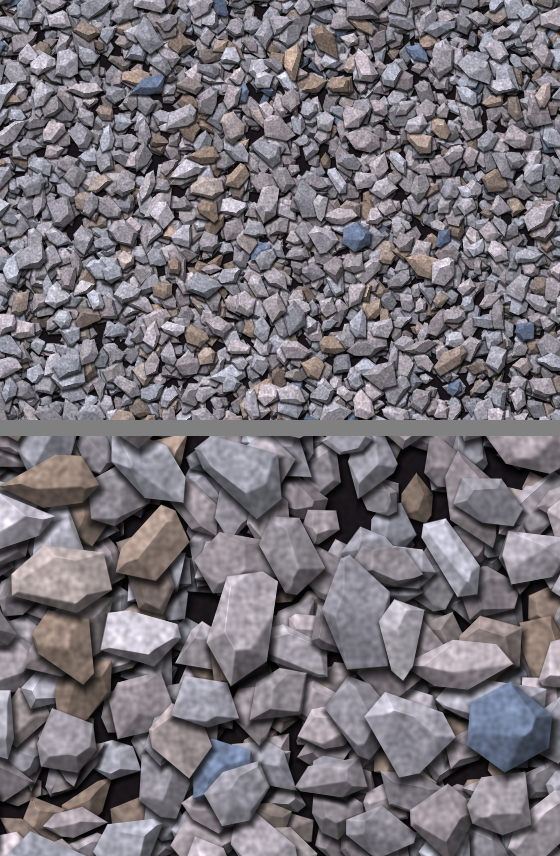
Top: the whole. Bottom: its middle third, enlarged.
A Shadertoy shader for this texture:

```glsl
const float TAU = 6.2831853;
const int LAYERS = 7;
const int SIDES = 6;
const vec3 LIGHT = vec3(-0.28, 0.57, 0.77);
const vec3 GAP = vec3(0.10, 0.085, 0.10);
const vec3 LILAC_GREY = vec3(0.645, 0.605, 0.635);
const vec3 COOL_GREY = vec3(0.61, 0.62, 0.675);
const vec3 BROWN = vec3(0.59, 0.51, 0.46);
const vec3 SLATE_BLUE = vec3(0.40, 0.45, 0.55);

vec4 hash4(vec2 p) {
    vec4 q = fract(p.xyxy * vec4(0.1031, 0.1030, 0.0973, 0.1099));
    q += dot(q, q.wzxy + 33.33);
    return fract((q.xxyz + q.yzzw) * q.zywx);
}

mat2 rotation(float angle) {
    float c = cos(angle), s = sin(angle);
    return mat2(c, -s, s, c);
}

float cornerSlope(vec2 corner, vec2 offset) {
    return dot(hash4(corner).xy * 2.0 - 1.0, offset);
}

float gradientNoise(vec2 p) {
    vec2 i = floor(p), f = fract(p);
    vec2 u = f * f * f * (f * (f * 6.0 - 15.0) + 10.0);
    vec2 e = vec2(1.0, 0.0);
    float low = mix(cornerSlope(i, f), cornerSlope(i + e, f - e), u.x);
    float high = mix(cornerSlope(i + e.yx, f - e.yx), cornerSlope(i + 1.0, f - 1.0), u.x);
    return mix(low, high, u.y);
}

// Rock colour; brown gathers toward the middle, cool grey at the rim
vec3 rockColour(vec2 centre, vec2 middle, vec4 look) {
    float warmth = 0.12 * exp(-5.0 * dot(centre - middle, centre - middle));
    float pick = look.x + warmth;
    vec3 colour = mix(LILAC_GREY, COOL_GREY, clamp(look.y * 1.2 - warmth * 3.0, 0.0, 1.0));
    colour = mix(colour, BROWN, 0.9 * smoothstep(0.80, 1.04, pick));
    colour = mix(colour, SLATE_BLUE, step(look.x, 0.018));
    return colour * mix(0.84, 1.16, look.z);
}

// Chipped polygon: x = outline distance, y = shadow distance, zw = surface slope
vec4 chippedStone(vec2 q, vec2 shadowShift, vec2 seed, vec2 tilt) {
    float outline = -1.0, shadow = -1.0;
    float height = 0.30 + dot(q, tilt);
    vec2 slope = tilt;
    for (int i = 0; i < SIDES; i++) {
        vec4 h = hash4(seed + float(i) * vec2(7.31, 3.17) + 51.7);
        float angle = (float(i) + 0.8 * h.x) * TAU / float(SIDES);
        vec2 dir = vec2(cos(angle), sin(angle));
        float side = dot(q, dir) - mix(0.60, 1.0, h.y);
        outline = max(outline, side);
        shadow = max(shadow, side - dot(shadowShift, dir));

        // Each side rises to its own facet; the lowest plane is visible
        float steep = mix(0.40, 1.9, h.z);
        float facet = -side * steep;
        slope = mix(slope, -dir * steep, smoothstep(0.06, -0.06, facet - height));
        height = min(height, facet);
    }
    return vec4(outline, shadow, slope);
}

// Paints one layer of scattered stones, with their shadows, over the ground
vec3 stoneLayer(vec3 ground, vec2 p, vec2 middle, float cell, float share, float level, float soft) {
    vec2 grid = p / cell + level * 17.3;
    vec2 home = floor(grid);
    for (int y = -1; y <= 1; y++)
    for (int x = -1; x <= 1; x++) {
        vec2 id = home + vec2(x, y);
        vec2 seed = id + level * 137.0 + 211.0;
        vec4 place = hash4(seed);
        vec4 look = hash4(seed + 91.7);
        vec4 form = hash4(seed + 313.1);
        if (form.x > share) continue;

        vec2 offset = (grid - id - 0.5 - 0.7 * (place.xy - 0.5)) * cell;
        float radius = cell * mix(0.34, 0.56, place.z);
        if (length(offset) > 2.1 * radius) continue;

        float aspect = mix(1.0, 1.38, form.y);
        vec2 stretch = vec2(aspect, 1.0 / aspect);
        mat2 turn = rotation(place.w * TAU);
        vec2 q = turn * offset / (stretch * radius);
        vec2 shift = turn * vec2(0.05, -0.13) / stretch;
        vec4 stone = chippedStone(q, shift, seed, (form.zw - 0.5) * 0.9);

        ground *= mix(0.26, 1.0, smoothstep(-0.08, 0.20, stone.y));
        float cover = smoothstep(soft, -soft, stone.x * radius);
        if (cover <= 0.0) continue;

        vec2 slope = transpose(turn) * (stone.zw / stretch);
        vec3 normal = normalize(vec3(-slope, 1.0));
        float light = 0.46 + 0.80 * max(dot(normal, LIGHT), 0.0);
        float mottling = 1.0 + 0.24 * gradientNoise(p * 75.0 + seed * 3.7);
        vec3 rock = rockColour(p - offset, middle, look);
        ground = mix(ground, rock * light * mottling * mix(0.82, 0.98, level), cover);
    }
    return ground;
}

void mainImage(out vec4 fragColor, in vec2 fragCoord) {
    vec2 p = fragCoord / iResolution.y;
    vec2 middle = 0.5 * iResolution.xy / iResolution.y;
    float soft = 0.7 / iResolution.y;

    // Small chips below, larger and sparser stones on top
    vec3 colour = GAP;
    for (int i = 0; i < LAYERS; i++) {
        float level = float(i) / float(LAYERS - 1);
        float cell = mix(0.045, 0.070, level * level);
        float share = mix(1.0, 0.45, level);
        colour = stoneLayer(colour, p, middle, cell, share, level, soft);
    }

    // Fine rough grain and slight darkening at the rim
    colour *= 1.0 + 0.30 * gradientNoise(p * 190.0);
    colour *= 1.02 - 0.08 * dot(p - middle, p - middle);
    fragColor = vec4(clamp(colour, 0.0, 1.0), 1.0);
}
```
